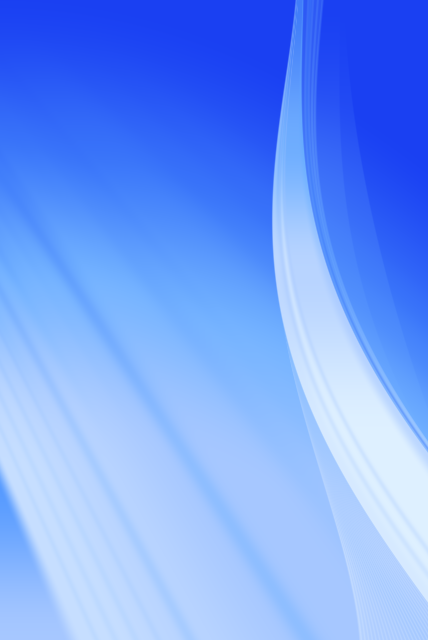
Give the GLSL for this background, as a Shadertoy shader.

```glsl
// Blue backdrop with soft light beams fanning from beyond the upper left corner,
// crossed by a pale curved ribbon with fine rails, veils and a line mesh.
// Ribbon edges are quartic curves x(t), where t runs from top (0) to bottom (1).

const vec3 DEEP = vec3(0.10, 0.25, 0.95);
const vec3 ROYAL = vec3(0.24, 0.48, 0.98);
const vec3 SKY = vec3(0.45, 0.70, 1.00);
const vec3 MIST = vec3(0.65, 0.78, 1.00);
const vec3 PALE = vec3(0.78, 0.87, 1.00);
const vec3 ICE = vec3(0.87, 0.94, 1.00);

float hash(float n) { return fract(sin(n * 127.1) * 43758.5453); }

float noise(float x) {
    float i = floor(x), f = fract(x);
    return mix(hash(i), hash(i + 1.0), f * f * (3.0 - 2.0 * f));
}

// Soft bump of height one around a centre
float bump(float x, float centre, float width) {
    float d = (x - centre) / width;
    return exp(-min(d * d, 40.0));
}

// Antialiased step, one where d is positive
float cover(float d, float soft) { return smoothstep(-soft, soft, d); }

// Quartic through five values spaced evenly from t = 0 to t = 1
float curve(float t, float a, float b, float c, float d, float e) {
    float s = 4.0 * t;
    float s2 = s * (s - 1.0), s3 = s2 * (s - 2.0), s4 = s3 * (s - 3.0);
    return a + (b - a) * s + (c - 2.0 * b + a) * s2 / 2.0
        + (d - 3.0 * c + 3.0 * b - a) * s3 / 6.0
        + (e - 4.0 * d + 6.0 * c - 4.0 * b + a) * s4 / 24.0;
}

// Gradient sky crossed by a fan of beams
vec3 backdrop(float x, float t) {
    float depth = t - 0.26 * x * x;
    float slope = 1.5 * (t + 0.625) / (x + 0.88);

    // Faint irregular streaks shift the gradient
    float streak = noise(slope * 11.0) * 0.6 + noise(slope * 27.0 + 9.0) * 0.4 - 0.5;
    depth += 0.05 * streak * smoothstep(0.0, 0.25, depth);
    vec3 col = mix(DEEP, ROYAL, smoothstep(-0.02, 0.30, depth));
    col = mix(col, SKY, smoothstep(0.22, 0.46, depth));
    col = mix(col, MIST, smoothstep(0.39, 0.67, depth));

    // Broad glow, then narrow shadows between the beams
    float low = smoothstep(0.42, 0.75, t);
    float glow = smoothstep(1.50, 1.85, slope) * low;
    col = mix(col, PALE, 0.58 * glow);
    col = mix(col, ICE, 0.36 * low * smoothstep(1.84, 2.15, slope));
    vec3 shade = mix(ROYAL, SKY, smoothstep(0.25, 0.75, t));
    col = mix(col, shade, 0.46 * bump(slope, 1.525, 0.030));
    col = mix(col, shade, 0.26 * bump(slope, 1.84, 0.025));
    for (int i = 0; i < 4; i++) {
        float k = float(i);
        col = mix(col, shade, 0.11 * bump(slope, 1.95 + 0.085 * k, 0.014 + 0.008 * hash(k)));
    }
    col = mix(col, shade, 0.18 * bump(slope, 1.30, 0.035) * smoothstep(0.2, 0.5, t));

    // Blue corner past the last beam
    vec3 corner = mix(vec3(0.33, 0.60, 1.0), MIST, smoothstep(0.74, 1.0, t));
    return mix(col, corner, smoothstep(2.27, 2.37, slope));
}

// Ribbon colour at fraction w across its width
vec3 ribbon(float w, float t) {
    vec3 col = mix(vec3(0.28, 0.53, 0.98), SKY, smoothstep(0.0, 0.22, t));
    col = mix(col, vec3(0.72, 0.83, 1.0), smoothstep(0.22, 0.42, t));
    col = mix(col, ICE, smoothstep(0.42, 0.68, t));
    col = mix(col, PALE, 0.35 * (1.0 - smoothstep(0.05, 0.16, w)));
    col = mix(col, MIST, 0.30 * bump(w, 0.17, 0.035));
    col = mix(col, ICE, 0.50 * bump(w, 0.24, 0.04) * smoothstep(0.1, 0.5, t));
    col = mix(col, MIST, 0.30 * bump(w, 0.32, 0.03));
    vec3 rim = mix(vec3(0.40, 0.69, 1.0), MIST, smoothstep(0.2, 0.5, t));
    return mix(col, rim, 0.60 * smoothstep(0.80, 0.97, w));
}

void mainImage(out vec4 fragColor, in vec2 fragCoord) {
    vec2 uv = fragCoord / iResolution.xy;
    float x = uv.x, t = 1.0 - uv.y, px = 1.0 / iResolution.x;
    vec3 col = backdrop(x, t);

    // Edges from left to right
    float meshEdge = curve(t, 0.691, 0.643, 0.660, 0.754, 0.840);
    float left = curve(t, 0.691, 0.643, 0.660, 0.809, 1.064);
    float right = curve(t, 0.709, 0.713, 0.813, 1.049, 1.367);
    float rail = curve(t, 0.754, 0.740, 0.834, 1.064, 1.367);
    float innerVeil = curve(t, 0.795, 0.799, 0.871, 1.055, 1.348);
    float outerVeil = curve(t, 0.805, 0.844, 0.932, 1.064, 1.250);

    // Translucent veils
    float veilFade = smoothstep(0.0, 0.30, t) * cover(x - right, px);
    col = mix(col, SKY, 0.16 * veilFade * cover(outerVeil - x, px));
    col = mix(col, SKY, 0.14 * veilFade * cover(innerVeil - x, px));

    // Band of thin rails beside the ribbon
    float band = cover(x - right, px) * cover(rail - x, px);
    vec3 railTint = mix(SKY, PALE, smoothstep(0.35, 0.75, t));
    col = mix(col, railTint, 0.22 * band);
    for (int i = 1; i <= 4; i++) {
        float d = abs(x - mix(right, rail, float(i) / 4.0));
        col = mix(col, railTint, (0.18 + 0.3 * t) * (1.0 - smoothstep(0.0005, 0.002 + px, d)));
    }
    col = mix(col, ROYAL, 0.50 * bump(x, mix(right, rail, 0.37), 0.004));

    // Mesh of fine lines between two diverging edges
    float gap = max(left - meshEdge, 0.001);
    float mesh = cover(x - meshEdge, px) * cover(left - x, px) * smoothstep(0.48, 0.58, t);
    float m = clamp((x - meshEdge) / gap, 0.0, 1.0);
    float spacing = gap / 26.0;
    float lineDist = abs(fract(m * 26.0) - 0.5) * spacing;
    float line = (1.0 - smoothstep(0.0, 0.0012 + px, lineDist)) * min(1.0, spacing / (2.0 * px));
    col = mix(col, PALE, mesh * (0.22 + 0.30 * line + 0.35 * exp(-m * 9.0)));

    // Ribbon body
    float body = cover(x - left, px) * cover(right - x, px);
    float w = clamp((x - left) / max(right - left, 0.001), 0.0, 1.0);
    col = mix(col, ribbon(w, t), body * mix(0.85, 1.0, smoothstep(0.0, 0.4, t)));

    fragColor = vec4(clamp(col, 0.0, 1.0), 1.0);
}
```
